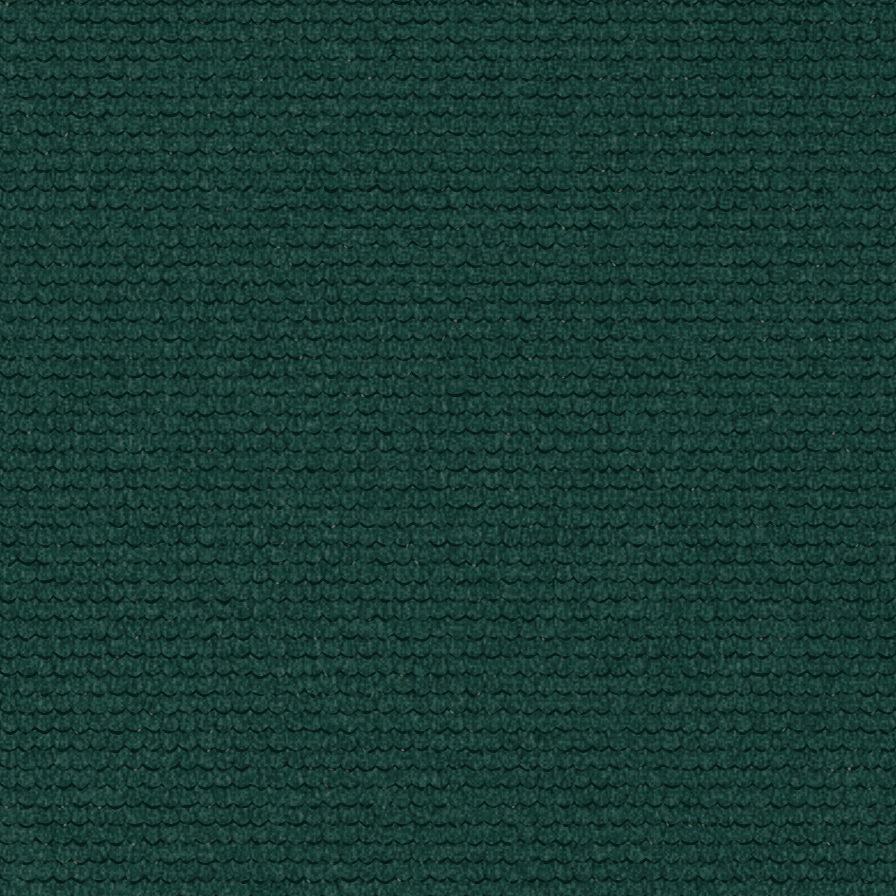
Reproduce this texture procedurally as a Shadertoy shader.

```glsl
const vec2 STITCHES = vec2(50.0, 48.0);  // repeats across and down
const float SCALLOP = 0.24;              // depth of the row edge, in rows
const float GAP_HALF_WIDTH = 0.07;       // half width of the dark seam, in rows
const float CREASE_HALF_WIDTH = 0.06;    // crease between strands, in columns
const float WOBBLE = 0.16;               // unevenness of the knit, in stitches
const float FIBRE_SCALE = 390.0;         // grain cells across the canvas
const float FIBRE_CONTRAST = 0.86;
const float SPECK_CHANCE = 0.12;
const float PI = 3.1415927;

const vec3 GAP_COLOR = vec3(0.015, 0.10, 0.085);
const vec3 DEEP_GREEN = vec3(0.07, 0.19, 0.17);
const vec3 BASE_GREEN = vec3(0.09, 0.24, 0.21);
const vec3 LIGHT_GREEN = vec3(0.15, 0.30, 0.27);
const vec3 PALE_GREEN = vec3(0.26, 0.37, 0.35);
const vec3 SPECK_COLOR = vec3(0.55, 0.54, 0.46);

float hash(vec2 p) {
    return fract(sin(dot(p, vec2(127.1, 311.7))) * 43758.5453);
}

float noise(vec2 p) {
    vec2 cell = floor(p);
    vec2 f = fract(p);
    f = f * f * (3.0 - 2.0 * f);
    return mix(mix(hash(cell), hash(cell + vec2(1.0, 0.0)), f.x),
               mix(hash(cell + vec2(0.0, 1.0)), hash(cell + 1.0), f.x), f.y);
}

// Slanted creases: an inner pair opening downwards between the two legs,
// and an outer pair where the legs lean away from the neighbours
float creases(vec2 q, float blur) {
    float side = abs(q.x);
    float width = CREASE_HALF_WIDTH + 0.7 * blur;
    float inner = abs(side - mix(0.17, 0.0, q.y));
    float outer = abs(side - mix(0.52, 0.30, q.y));
    float innerMask = 1.0 - smoothstep(0.0, 1.4 * width, inner);
    float outerMask = 1.0 - smoothstep(0.0, 1.4 * width, outer);
    return max(0.75 * innerMask, outerMask);
}

vec3 yarnColor(float tone) {
    vec3 color = mix(GAP_COLOR, DEEP_GREEN, smoothstep(-0.15, 0.18, tone));
    color = mix(color, BASE_GREEN, smoothstep(0.18, 0.40, tone));
    color = mix(color, LIGHT_GREEN, smoothstep(0.42, 0.62, tone));
    return mix(color, PALE_GREEN, smoothstep(0.66, 0.88, tone));
}

void mainImage(out vec4 fragColor, in vec2 fragCoord) {
    vec2 uv = fragCoord / iResolution.xy;
    vec2 p = uv * STITCHES;
    float blur = STITCHES.y / iResolution.y;

    // Uneven knit
    p += WOBBLE * (vec2(noise(p * 1.6), noise(p * 1.6 + 37.0)) - 0.5);

    // Stitch coordinates: x from the middle, y up from the cusped edge
    float x = fract(p.x) - 0.5;
    float rowPos = p.y + SCALLOP * cos(PI * x);
    vec2 stitch = vec2(x, fract(rowPos));
    vec2 stitchId = vec2(floor(p.x), floor(rowPos));

    // Yarn relief and fibre grain
    float grain = 0.7 * noise(uv * FIBRE_SCALE)
                + 0.3 * noise(uv * FIBRE_SCALE * 0.55 + 11.0);
    float creaseDepth = mix(0.18, 0.32, hash(stitchId + 3.0));
    float tone = 0.53 - creaseDepth * creases(stitch, blur);
    tone += FIBRE_CONTRAST * (grain - 0.5);
    tone += 0.08 * sin(stitch.y * PI) - 0.05;

    // Broad shading, dimmer towards the right
    tone += 0.04 * (noise(uv * 3.0 + 5.0) - 0.5) + 0.04 * (0.5 - uv.x);
    vec3 color = yarnColor(tone);

    // Thin dark seam under each row, frayed by finer fibres
    vec2 seamId = vec2(floor(p.x), floor(rowPos + 0.5));
    float seamOffset = fract(rowPos + 0.5) - 0.5;
    float fray = noise(p * vec2(5.0, 4.0) + 19.0);
    float seamWidth = GAP_HALF_WIDTH * mix(0.5, 1.5, fray);
    float seam = 1.0 - smoothstep(seamWidth - 0.6 * blur, seamWidth + 0.6 * blur, abs(seamOffset));
    float seamDepth = mix(0.4, 1.0, smoothstep(0.2, 0.55, fray));
    color = mix(color, GAP_COLOR, seam * seamDepth * mix(0.8, 1.0, hash(seamId + 7.0)));

    // Sparse pale threads showing in the seams
    float chosen = step(1.0 - SPECK_CHANCE, hash(seamId + 53.0));
    float speckX = 0.6 * (hash(seamId + 91.0) - 0.5);
    vec2 speckOffset = vec2(x - speckX, seamOffset);
    float speck = 1.0 - smoothstep(0.03, 0.06 + blur, length(speckOffset * vec2(0.8, 1.1)));
    color = mix(color, SPECK_COLOR, mix(0.2, 0.75, hash(seamId + 29.0)) * chosen * speck);

    fragColor = vec4(color, 1.0);
}
```
